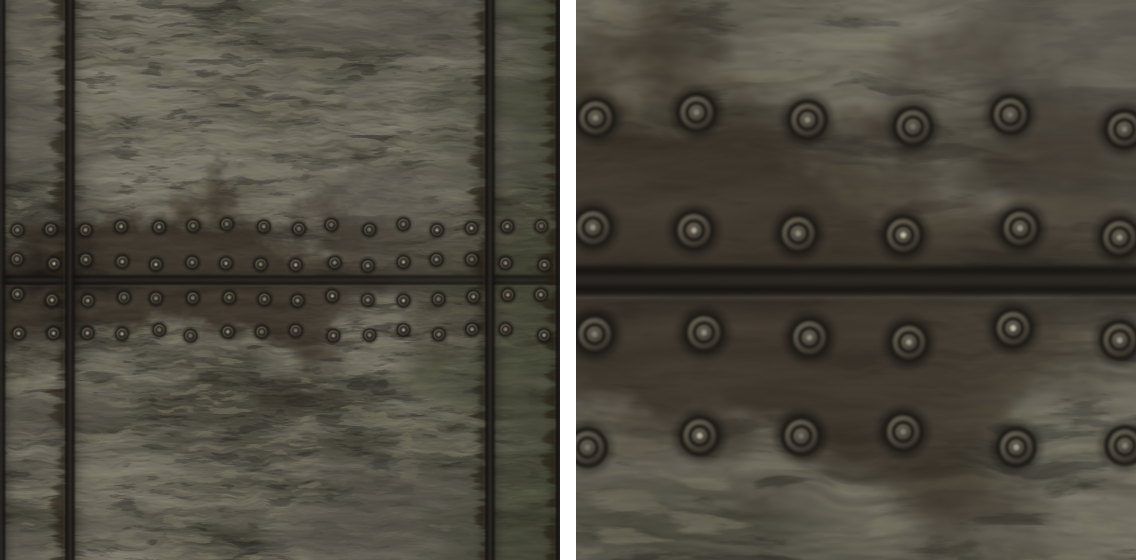
Left: the whole. Right: its middle third, enlarged.
A WebGL 1 fragment shader for this texture:

```glsl
precision highp float;
// Weathered steel plating: streaked metal panels split by one horizontal and
// three vertical seams, with four rows of sixteen jittered rivets.
// Wear comes from tileable value noise; seams and rivets from distances.
uniform vec2 u_resolution;

const float RIVET_GRID = 16.0;
const float RIVET_RADIUS = 0.0128;
const vec3 SEAM_DARK = vec3(0.085, 0.075, 0.062);
const vec3 RUST = vec3(0.215, 0.185, 0.150);
const vec3 MOSS = vec3(0.205, 0.220, 0.155);

float hash(vec2 p, float seed) {
  vec3 q = fract(vec3(p.xyx) * 0.1031 + seed * 0.137);
  q += dot(q, q.yzx + 33.33);
  return fract((q.x + q.y) * q.z);
}

// Value noise that wraps after a whole number of cells
float noise(vec2 uv, vec2 cells, float seed) {
  vec2 p = uv * cells;
  vec2 i = floor(p);
  vec2 f = p - i;
  f = f * f * (3.0 - 2.0 * f);
  vec2 a = mod(i, cells);
  vec2 b = mod(i + 1.0, cells);
  return mix(mix(hash(a, seed), hash(vec2(b.x, a.y), seed), f.x),
             mix(hash(vec2(a.x, b.y), seed), hash(b, seed), f.x), f.y);
}

float fbm(vec2 uv, vec2 cells, float seed) {
  float sum = 0.0;
  float amp = 0.516;
  for (int i = 0; i < 5; i++) {
    sum += amp * noise(uv, cells, seed + float(i));
    cells *= 2.0;
    amp *= 0.5;
  }
  return sum;
}

// Soft coverage of everything nearer than radius r
float inside(float d, float r, float soft) {
  return 1.0 - smoothstep(r - soft, r + soft, d);
}

// Signed distance on a wrapping axis
float wrapOffset(float x, float center) {
  return fract(x - center + 0.5) - 0.5;
}

// Brushed metal with worn flecks, smooth patches and embossed scratches
vec3 metal(vec2 uv, float cloud) {
  vec2 warped = uv + vec2(0.0, 0.008 * (noise(uv, vec2(30.0, 40.0), 3.0) - 0.5));
  float streak = fbm(warped, vec2(5.0, 26.0), 11.0);
  float lit = fbm(warped + vec2(0.001, 0.0028), vec2(5.0, 26.0), 11.0);
  float fine = fbm(warped, vec2(22.0, 90.0), 21.0);
  float smoothPatch = smoothstep(0.50, 0.64, fbm(uv, vec2(3.0, 8.0), 31.0));
  float tone = smoothstep(0.24, 0.76, 0.6 * streak + 0.4 * cloud);
  vec3 col = mix(vec3(0.275, 0.265, 0.225), vec3(0.475, 0.460, 0.410), tone);
  col = mix(col, vec3(0.360, 0.345, 0.315), 0.55 * smoothPatch);
  float rough = 1.0 - 0.65 * smoothPatch;
  col += rough * clamp((streak - lit) * 0.65, -0.10, 0.06);
  col = mix(col, vec3(0.495, 0.480, 0.400), 0.5 * rough * smoothstep(0.56, 0.72, fine));
  return col * (1.0 - 0.25 * rough * smoothstep(0.57, 0.74, 1.0 - fine));
}

// Dark groove with a faint raised core, inside a soft shadow
vec3 seam(vec3 col, float offset, float strength, float px) {
  float d = abs(offset);
  col *= 1.0 - 0.32 * strength * exp(-d * d / 0.0003);
  col = mix(col, SEAM_DARK, strength * inside(d, 0.0085, 0.002 + px));
  col += 0.075 * strength * inside(d, 0.003, 0.002 + px);
  return col + 0.05 * inside(abs(offset + 0.0105), 0.001, 0.001 + px);
}

// Concentric rivet: shadow, dark rim, lit ring, cap and glint
vec3 rivet(vec3 col, vec2 p, float shine, float px) {
  float r = length(p) / RIVET_RADIUS;
  float soft = 0.08 + 0.7 * px / RIVET_RADIUS;
  float light = dot(p, vec2(-0.5, 0.86)) / RIVET_RADIUS;
  col *= 1.0 - 0.4 * inside(r, 1.15, 0.35);
  col = mix(col, vec3(0.125, 0.112, 0.092), 0.9 * inside(r, 0.95, soft));
  vec3 ringColor = vec3(0.295, 0.275, 0.235) * (1.0 + 0.35 * light);
  col = mix(col, ringColor, inside(abs(r - 0.63), 0.12, soft));
  col = mix(col, vec3(0.36, 0.34, 0.295) * (0.9 + 0.4 * light), inside(r, 0.36, soft));
  return mix(col, vec3(0.78, 0.76, 0.68), shine * inside(r, 0.13, soft));
}

void main() {
  vec2 uv = gl_FragCoord.xy / u_resolution;
  float px = 1.0 / u_resolution.y;
  float cloud = fbm(uv, vec2(4.0, 6.0), 41.0);
  float blotch = fbm(uv, vec2(9.0, 11.0), 51.0);
  float ragged = fbm(uv, vec2(10.0, 70.0), 61.0);
  vec3 col = metal(uv, cloud);

  // Rust along the rivet band, heaviest on the left
  float bandDist = abs(uv.y - 0.5) + 0.34 * (blotch - 0.5);
  float band = 1.0 - smoothstep(0.05, 0.155, bandDist);
  band *= mix(0.85, 0.38, smoothstep(0.45, 0.8, uv.x));
  col = mix(col, RUST * (0.75 + 0.5 * ragged), band);
  vec2 corner = (uv - vec2(0.115, 0.5)) / vec2(0.07, 0.12);
  col *= 1.0 - 0.6 * exp(-dot(corner, corner)) * smoothstep(0.3, 0.6, blotch);

  // Green stain on the right, spreading toward the bottom
  float stain = smoothstep(0.72, 1.0, uv.x + 0.10 * (0.5 - uv.y) + 0.5 * (cloud - 0.5));
  col = mix(col, MOSS * (0.65 + 0.8 * ragged), 0.68 * stain);

  // Seams, with ragged grime on the left of each upright
  col = seam(col, uv.y - 0.5, mix(0.9, 0.72, uv.x), px);
  for (int i = 0; i < 3; i++) {
    float center = i == 0 ? 0.001 : (i == 1 ? 0.125 : 0.875);
    float offset = wrapOffset(uv.x, center);
    float grime = inside(-offset + 0.08 * (ragged - 0.5), 0.019, 0.010) * step(offset, 0.0);
    col = mix(col, vec3(0.165, 0.135, 0.090), 0.65 * grime);
    col = seam(col, offset, 0.9, px);
  }

  // Rivets: four rows beside the horizontal seam
  vec2 cell = floor(uv * RIVET_GRID);
  if (cell.y > 5.5 && cell.y < 9.5) {
    vec2 jitter = vec2(hash(cell, 71.0), hash(cell, 83.0)) - 0.5;
    vec2 center = (cell + 0.5) / RIVET_GRID + jitter * vec2(0.008, 0.012);
    col = rivet(col, uv - center, 0.25 + 0.7 * hash(cell, 97.0), px);
  }
  gl_FragColor = vec4(clamp(col, 0.0, 1.0), 1.0);
}
```
